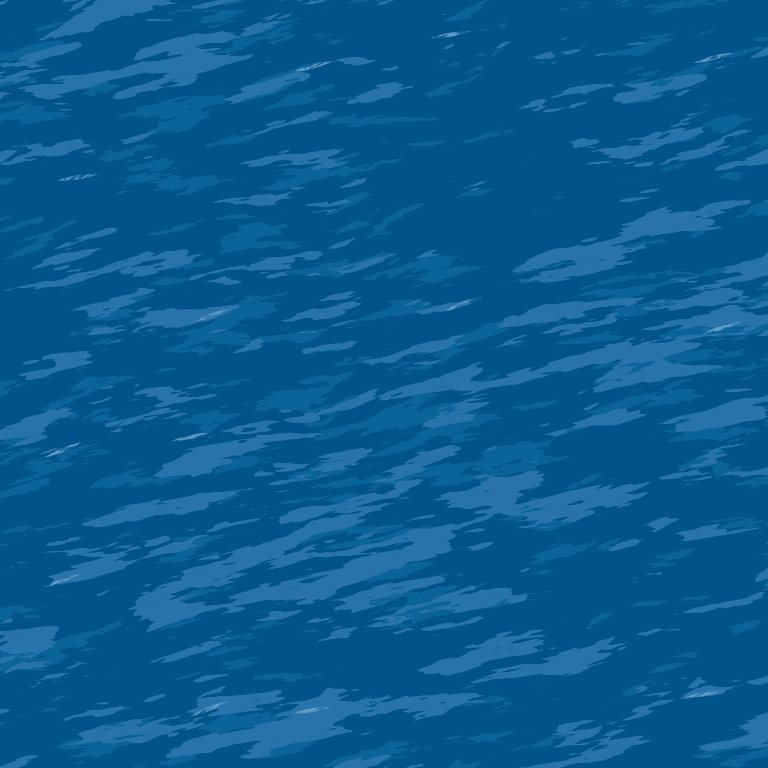
This texture is drawn by a WebGL 2 fragment shader. Its source:

```glsl
#version 300 es
precision highp float;

uniform vec2 u_resolution;
out vec4 fragColor;

#define DEEP vec3(0.0, 0.33, 0.54)
#define MID vec3(0.04, 0.39, 0.60)
#define LIGHT vec3(0.155, 0.452, 0.662)
#define GLINT vec3(0.42, 0.63, 0.80)
#define FLAT_ANGLE 0.12
#define STEEP_ANGLE 0.56
#define STREAK_SIZE vec2(0.094, 0.056)
#define LIGHT_LEVEL 0.63
#define MID_LEVEL 0.636
#define GLINT_CELL 0.17
#define GLINT_CHANCE 0.4

float hash(vec2 p) {
    return fract(sin(dot(p, vec2(127.1, 311.7))) * 43758.5453);
}

float noise(vec2 p) {
    vec2 i = floor(p), f = fract(p);
    f = f * f * (3.0 - 2.0 * f);
    return mix(mix(hash(i), hash(i + vec2(1, 0)), f.x),
               mix(hash(i + vec2(0, 1)), hash(i + vec2(1, 1)), f.x), f.y);
}

// Four octaves of noise, normalised to 0..1
float fbm(vec2 p) {
    float sum = 0.0, amp = 0.5, total = 0.0;
    for (int i = 0; i < 4; i++) {
        sum += amp * noise(p);
        total += amp;
        p = p * 2.03 + vec2(17.3, 41.9);
        amp *= 0.58;
    }
    return sum / total;
}

// Coordinates on a lattice whose two axes lie close together,
// so that noise cells become slender, pointed slivers
vec2 sliverCoords(vec2 p) {
    vec2 flatAxis = vec2(cos(FLAT_ANGLE), sin(FLAT_ANGLE));
    vec2 steepAxis = vec2(cos(STEEP_ANGLE), sin(STEEP_ANGLE));
    return inverse(mat2(flatAxis, steepAxis)) * p / STREAK_SIZE;
}

float above(float level, float field) {
    float w = max(0.5 * fwidth(field), 1e-5);
    return smoothstep(level - w, level + w, field);
}

// Thin tapered sparkle in some grid cells: x = coverage, y = soft halo
vec2 glint(vec2 p, float pixel) {
    vec2 cell = floor(p / GLINT_CELL);
    vec2 jitter = vec2(hash(cell + 3.1), hash(cell + 8.7));
    vec2 q = p - (cell + 0.35 + 0.3 * jitter) * GLINT_CELL;
    float present = step(hash(cell + 21.4), GLINT_CHANCE);
    float slope = mix(0.1, 0.4, hash(cell + 5.5));
    vec2 dir = vec2(cos(slope), sin(slope));
    float along = dot(q, dir);
    float across = dot(q, vec2(-dir.y, dir.x));
    float taper = 1.0 - pow(along / 0.026, 2.0);
    float edge = abs(across) - 0.0026 * taper;
    float core = 1.0 - smoothstep(-pixel, pixel, edge);
    float halo = exp(-pow(along / 0.05, 2.0) - pow(across / 0.009, 2.0));
    return present * vec2(core * step(0.0, taper), halo);
}

void main() {
    float side = min(u_resolution.x, u_resolution.y);
    vec2 p = gl_FragCoord.xy / side;

    // Gentle bending of the streaks
    vec2 bend = vec2(noise(p * 7.0 + 11.0), noise(p * 7.0 + 57.0)) - 0.5;
    vec2 q = sliverCoords(p + bend * vec2(0.03, 0.018));

    // Crowded and empty stretches of water
    float crowd = 0.19 * (noise(p * vec2(4.5, 8.0) + 31.0) - 0.5);
    vec2 spark = glint(p, 0.8 / side);

    // Ripple layers
    float lightField = fbm(q + 5.0) + crowd + 0.12 * spark.y;
    float midField = fbm(q * 1.35 + 83.0) + crowd;

    vec3 color = mix(DEEP, MID, above(MID_LEVEL, midField));
    color = mix(color, LIGHT, above(LIGHT_LEVEL, lightField));
    color = mix(color, MID, above(MID_LEVEL + 0.13, midField));

    // Sparkles, broken up by fine grain
    float grain = smoothstep(0.3, 0.6, noise(q * vec2(24.0, 9.0)));
    color = mix(color, GLINT, spark.x * mix(0.2, 0.9, grain));

    fragColor = vec4(color, 1.0);
}
```
